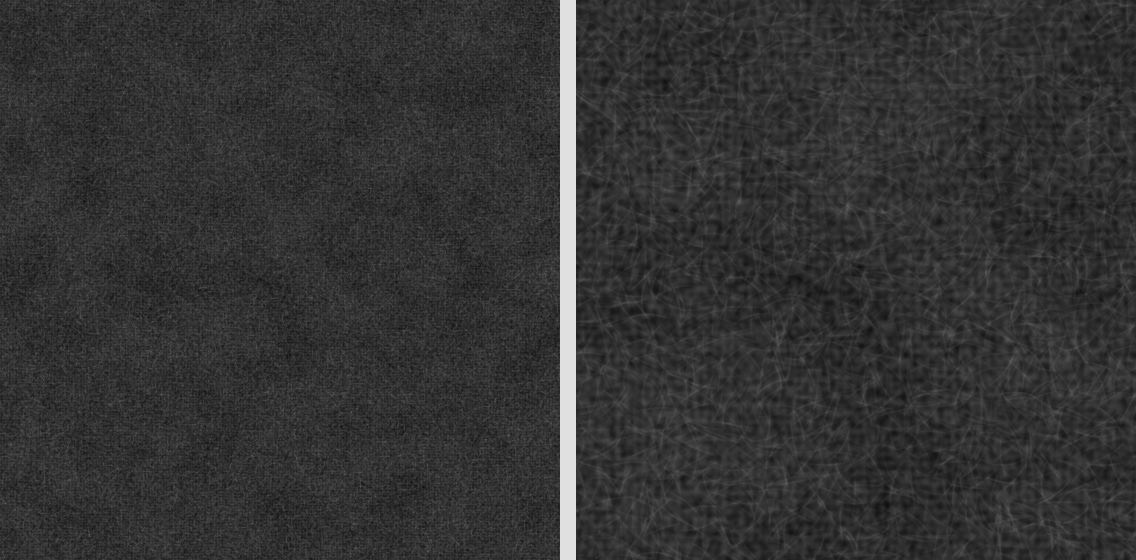
Left: the whole. Right: its middle third, enlarged.
This texture is drawn by a three.js fragment shader. Its source:

```glsl
// Charcoal wool felt: a fine plain weave under a nap of short curved fibres.
// Gradient noise gives soft cloudy wear and fine grain; each fibre is a bent
// segment scattered in jittered cells, over several rotated layers.

#define BASE_TONE 0.174
#define CLOUD_SCALE 9.0
#define CLOUD_AMOUNT 0.036
#define GRAIN_SCALE 215.0
#define GRAIN_AMOUNT 0.090
#define THREADS 190.0
#define WEAVE_AMOUNT 0.020
#define SLUB_AMOUNT 0.024
#define FIBRE_CELLS 60.0
#define FIBRE_WIDTH 0.0011
#define FIBRE_AMOUNT 0.045
#define FIBRE_LAYERS 8

varying vec2 vUv;

const float TAU = 6.2831853;

vec2 hash22(vec2 p) {
  vec3 q = fract(vec3(p.xyx) * vec3(0.1031, 0.1030, 0.0973));
  q += dot(q, q.yzx + 33.33);
  return fract((q.xx + q.yz) * q.zy);
}

mat2 rotation(float angle) {
  float c = cos(angle), s = sin(angle);
  return mat2(c, s, -s, c);
}

// Gradient noise with unit gradients, centred on zero
float cornerSlope(vec2 cell, vec2 offset) {
  float angle = TAU * hash22(cell).x;
  return dot(vec2(cos(angle), sin(angle)), offset);
}

float gradientNoise(vec2 p) {
  vec2 cell = floor(p), f = fract(p);
  vec2 w = f * f * f * (f * (f * 6.0 - 15.0) + 10.0);
  vec2 e = vec2(1.0, 0.0);
  float low = mix(cornerSlope(cell, f), cornerSlope(cell + e, f - e), w.x);
  float high = mix(cornerSlope(cell + e.yx, f - e.yx),
                   cornerSlope(cell + e.xx, f - e.xx), w.x);
  return mix(low, high, w.y);
}

// Soft blotches of worn and dense nap
float clouds(vec2 p) {
  float sum = 0.0, weight = 1.0;
  p *= CLOUD_SCALE;
  for (int i = 0; i < 4; i++) {
    sum += weight * gradientNoise(p + 17.0);
    p = rotation(0.6) * p * 2.03 + 41.0;
    weight *= 0.75;
  }
  return sum;
}

// Fine speckle of the wool
float grain(vec2 p) {
  vec2 q = rotation(0.5) * p * GRAIN_SCALE + 300.0;
  return gradientNoise(q) + 0.6 * gradientNoise(q * 0.6 + 91.0);
}

// Slightly wavering grid of warp and weft
vec2 threadCoords(vec2 p) {
  vec2 waver = vec2(gradientNoise(p * 24.0 + 5.0), gradientNoise(p * 24.0 + 63.0));
  return p * THREADS + 0.5 * waver;
}

float weave(vec2 t) {
  vec2 ridges = cos(TAU * t);
  return 0.5 * (ridges.x + ridges.y);
}

// Uneven thickness drawn out along each thread
float slubs(vec2 t) {
  return gradientNoise(t * vec2(0.9, 0.12) + 400.0)
       + gradientNoise(t * vec2(0.12, 0.9) + 700.0);
}

// Coverage of one bent fibre, p measured in cells from its middle
float fibre(vec2 p, vec2 seed) {
  p = rotation(TAU * seed.x) * p;
  float bend = (seed.y - 0.5) * 0.7;
  float distance = abs(p.y - bend * (p.x * p.x - 0.2));
  float body = 1.0 - smoothstep(0.0, FIBRE_WIDTH * FIBRE_CELLS, distance);
  float taper = 1.0 - smoothstep(0.4, 0.9, abs(p.x));
  return body * taper * mix(0.2, 1.0, fract(seed.x * 7.0 + seed.y * 13.0));
}

float nap(vec2 p) {
  float sum = 0.0;
  for (int layer = 0; layer < FIBRE_LAYERS; layer++) {
    float id = float(layer);
    vec2 q = rotation(id * 0.83) * p * FIBRE_CELLS + 37.3 * id;
    vec2 cell = floor(q);
    for (int y = -1; y <= 1; y++) {
      for (int x = -1; x <= 1; x++) {
        vec2 home = cell + vec2(x, y);
        vec2 middle = home + hash22(home + 211.0 * id);
        sum += fibre(q - middle, hash22(home + 157.0 * id + 19.0));
      }
    }
  }
  return sum;
}

void main() {
  vec2 threads = threadCoords(vUv);
  float tone = BASE_TONE
             + CLOUD_AMOUNT * clouds(vUv)
             + GRAIN_AMOUNT * grain(vUv)
             + WEAVE_AMOUNT * weave(threads)
             + SLUB_AMOUNT * slubs(threads)
             + FIBRE_AMOUNT * nap(vUv);
  gl_FragColor = vec4(vec3(clamp(tone, 0.06, 0.40)), 1.0);
}
```
